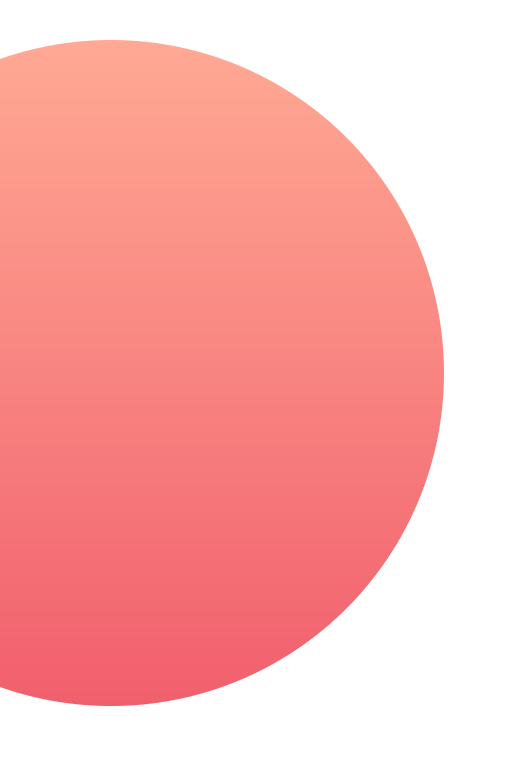
Write a Shadertoy shader that draws this background.

```glsl
// A large coral disc with a vertical gradient, cut off by the left edge of a white page.

#define DISC_CENTER vec2(0.1445, 0.5143)
#define DISC_RADIUS 0.4336
#define PAGE_COLOR  vec3(1.0)
#define PEACH_TOP   vec3(1.0, 0.663, 0.580)
#define ROSE_BOTTOM vec3(0.945, 0.372, 0.427)

// Signed distance to a circle: negative inside
float circleDistance(vec2 point, vec2 center, float radius) {
    return length(point - center) - radius;
}

// Gradient running from the foot of the disc to its crown
vec3 discColor(float height) {
    float rise = (height - DISC_CENTER.y) / (2.0 * DISC_RADIUS) + 0.5;
    return mix(ROSE_BOTTOM, PEACH_TOP, clamp(rise, 0.0, 1.0));
}

void mainImage(out vec4 fragColor, in vec2 fragCoord) {
    // Canvas height is one unit
    vec2 point = fragCoord / iResolution.y;
    float pixelSize = 1.0 / iResolution.y;

    // Edge smoothed over one pixel
    float edge = circleDistance(point, DISC_CENTER, DISC_RADIUS);
    float coverage = clamp(0.5 - edge / pixelSize, 0.0, 1.0);

    fragColor = vec4(mix(PAGE_COLOR, discColor(point.y), coverage), 1.0);
}
```
